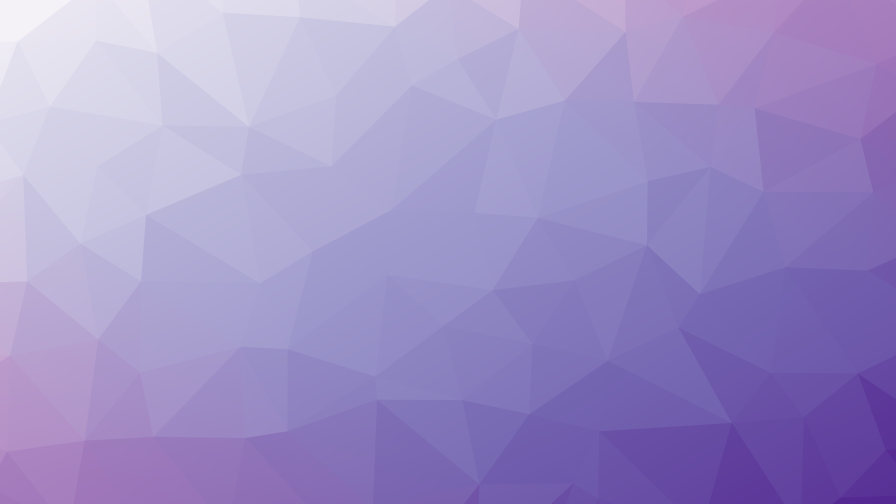
Give the GLSL for this background, as a WebGL 2 fragment shader.

```glsl
#version 300 es
precision highp float;
// Low-poly backdrop: a jittered lattice is split into irregular triangles.
// Each facet takes its tone from a diagonal white-to-violet ramp, with a
// pinker cast toward the upper right and lower left corners.

uniform vec2 u_resolution;
out vec4 outColor;

const float CELL_SIZE = 0.155;    // lattice pitch, in canvas heights
const float JITTER = 0.37;        // largest vertex shift, in cells
const float TONE_SPREAD = 0.055;  // random tone range between facets
const float FACET_FLATNESS = 0.6; // 1 = flat facets, 0 = smooth ramp

// Integer hash giving two values in 0..1
vec2 hash2(ivec2 cell) {
    uvec2 v = uvec2(cell + 1024) * 1664525u + 1013904223u;
    v.x += v.y * 1664525u;
    v.y += v.x * 1664525u;
    v ^= v >> 16u;
    v.x += v.y * 1664525u;
    v.y += v.x * 1664525u;
    v ^= v >> 16u;
    return vec2(v & 65535u) / 65535.0;
}

float cross2(vec2 a, vec2 b) {
    return a.x * b.y - a.y * b.x;
}

vec2 latticeVertex(ivec2 cell) {
    return vec2(cell) + (hash2(cell) * 2.0 - 1.0) * JITTER;
}

// Colour ramp along the diagonal, t = 0 at the upper left
vec3 ramp(float t) {
    const vec3 STOPS[5] = vec3[5](
        vec3(0.96, 0.95, 0.97), vec3(0.78, 0.77, 0.88),
        vec3(0.60, 0.58, 0.79), vec3(0.45, 0.39, 0.69),
        vec3(0.33, 0.16, 0.57));
    float s = clamp(t, 0.0, 1.0) * 4.0;
    int i = min(int(s), 3);
    return mix(STOPS[i], STOPS[i + 1], s - float(i));
}

// Tone at a canvas position, uv in 0..1 from the lower left
vec3 backdrop(vec2 uv, float toneShift) {
    vec2 q = vec2(uv.x, 1.0 - uv.y);
    float cornerCast = smoothstep(0.3, 1.0, abs(q.x - q.y));
    vec3 pinkCast = vec3(0.05, -0.09, -0.05);
    return ramp(0.5 * (q.x + q.y) + toneShift) + pinkCast * cornerCast;
}

// Signed distance to the line a-b, positive on its left
float leftOf(vec2 p, vec2 a, vec2 b) {
    return cross2(normalize(b - a), p - a);
}

// Antialiased coverage of a counter-clockwise triangle
float coverage(vec2 p, vec2 a, vec2 b, vec2 c, float pixel) {
    float d = min(leftOf(p, a, b), min(leftOf(p, b, c), leftOf(p, c, a)));
    return clamp(d / pixel + 0.5, 0.0, 1.0);
}

// Facet colour in rgb, premultiplied by its coverage in alpha
vec4 facet(vec2 p, vec2 a, vec2 b, vec2 c, float seed, vec2 toUv, float pixel) {
    float weight = coverage(p, a, b, c, pixel);
    vec2 toneAt = mix(p, (a + b + c) / 3.0, FACET_FLATNESS);
    vec3 colour = backdrop(toneAt * toUv, (seed - 0.5) * TONE_SPREAD);
    return vec4(colour, 1.0) * weight;
}

// Delaunay choice: true when the angles at b and d sum past 180 degrees
bool splitFromB(vec2 a, vec2 b, vec2 c, vec2 d) {
    float sinB = cross2(c - b, a - b), cosB = dot(c - b, a - b);
    float sinD = cross2(a - d, c - d), cosD = dot(a - d, c - d);
    return sinB * cosD + cosB * sinD < 0.0;
}

// Two facets of one lattice quad
vec4 quad(vec2 p, ivec2 cell, vec2 toUv, float pixel) {
    vec2 a = latticeVertex(cell);
    vec2 b = latticeVertex(cell + ivec2(1, 0));
    vec2 c = latticeVertex(cell + ivec2(1, 1));
    vec2 d = latticeVertex(cell + ivec2(0, 1));
    vec2 seed = hash2(cell + ivec2(311, 173));
    if (splitFromB(a, b, c, d)) {
        return facet(p, a, b, d, seed.x, toUv, pixel)
             + facet(p, b, c, d, seed.y, toUv, pixel);
    }
    return facet(p, a, b, c, seed.x, toUv, pixel)
         + facet(p, a, c, d, seed.y, toUv, pixel);
}

void main() {
    float scale = u_resolution.y * CELL_SIZE;
    vec2 p = gl_FragCoord.xy / scale;
    vec2 toUv = scale / u_resolution;
    ivec2 home = ivec2(floor(p));

    // Blend every facet that can reach this position
    vec4 sum = vec4(0.0);
    for (int y = -1; y <= 1; y++) {
        for (int x = -1; x <= 1; x++) {
            sum += quad(p, home + ivec2(x, y), toUv, 1.0 / scale);
        }
    }
    outColor = vec4(sum.rgb / max(sum.a, 0.001), 1.0);
}
```
